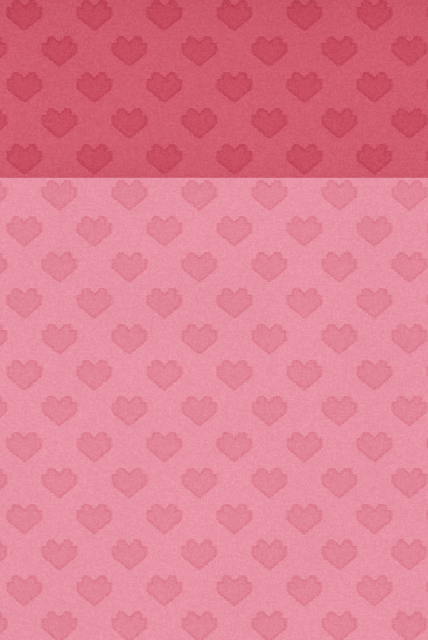
Write a WebGL 2 fragment shader that draws this pattern.

```glsl
#version 300 es
precision highp float;

uniform vec2 u_resolution;
out vec4 fragColor;

const vec2 HEART_ORIGIN = vec2(0.0567, 0.0357);
const vec2 HEART_SPACING = vec2(0.1636, 0.0840);
const float HEART_HALF_WIDTH = 0.0412;
const float BAND_DEPTH = 0.4152;

float hash(vec2 p) {
  vec3 q = fract(vec3(p.xyx) * 0.1031);
  q += dot(q, q.yzx + 33.33);
  return fract((q.x + q.y) * q.z);
}

float valueNoise(vec2 p) {
  vec2 i = floor(p);
  vec2 f = fract(p);
  f = f * f * (3.0 - 2.0 * f);
  return mix(mix(hash(i), hash(i + vec2(1.0, 0.0)), f.x),
             mix(hash(i + vec2(0.0, 1.0)), hash(i + 1.0), f.x), f.y);
}

// Staggered lattice: offset from the nearest heart centre, y pointing down
vec2 heartCell(vec2 p, vec2 origin, vec2 spacing) {
  vec2 q = p - origin;
  float row = round(q.y / spacing.y);
  q.x -= 0.5 * spacing.x * mod(row, 2.0);
  q.y -= row * spacing.y;
  q.x -= spacing.x * round(q.x / spacing.x);
  return q;
}

// Stepped shoulders, a notch and a tapered point; half width is one
float heartDistance(vec2 p) {
  p.x = abs(p.x);
  float lobe = max(p.x - 0.72, -p.y - 0.83);
  float shoulder = max(p.x - 1.0, -p.y - 0.50);
  float d = min(lobe, shoulder);
  d = max(d, (p.x - p.y - 1.43) * 0.7071);
  d = max(d, (-p.y - p.x - 0.54) * 0.7071);
  return max(d, dot(p, vec2(0.637, 0.771)) - 0.709);
}

// Knitted outline: distance sampled on a grid of stitches
float stitchedHeart(vec2 p, float stitch) {
  vec2 cell = floor(p / stitch);
  vec2 snapped = (cell + 0.5) * stitch;
  return heartDistance(mix(p, snapped, 0.75));
}

// Fine grain with faint horizontal and vertical threads
float fabric(vec2 p) {
  float grain = valueNoise(p * 342.0) - 0.5;
  float weft = valueNoise(p * vec2(110.0, 390.0) + 17.0) - 0.5;
  float warp = valueNoise(p * vec2(390.0, 130.0) + 53.0) - 0.5;
  return grain * 0.6 + weft * 0.3 + warp * 0.25;
}

void main() {
  vec2 p = vec2(gl_FragCoord.x, u_resolution.y - gl_FragCoord.y) / u_resolution.x;
  float pixel = 1.0 / u_resolution.x;
  float lower = smoothstep(-0.5 * pixel, 0.5 * pixel, p.y - BAND_DEPTH);

  vec3 ground = mix(vec3(0.825, 0.365, 0.440), vec3(0.912, 0.572, 0.650), lower);
  vec3 fill = mix(vec3(0.792, 0.312, 0.385), vec3(0.890, 0.522, 0.600), lower);
  vec3 rim = mix(vec3(0.755, 0.265, 0.345), vec3(0.865, 0.472, 0.555), lower);

  // Hearts with a broken, darker rim
  vec2 local = heartCell(p, HEART_ORIGIN, HEART_SPACING) / HEART_HALF_WIDTH;
  float d = stitchedHeart(local, 0.095);
  float soft = max(0.03, 0.6 * pixel / HEART_HALF_WIDTH);
  float inside = 1.0 - smoothstep(-soft, soft, d);
  float edge = smoothstep(-0.23, -0.04, d);
  float thread = valueNoise(p * vec2(300.0, 190.0) + 91.0);
  vec3 heart = mix(fill, rim, edge * mix(0.4, 1.0, thread));
  vec3 color = mix(ground, heart, inside);

  // Textile grain and broad tonal drift
  color += fabric(p) * vec3(0.055, 0.075, 0.070);
  color += (valueNoise(p * 7.0) - 0.5) * 0.012;

  // Shade along the top edge and above the seam
  float shade = 0.025 * exp(-p.y * 14.0);
  shade += 0.018 * (1.0 - lower) * exp(-max(BAND_DEPTH - p.y, 0.0) * 45.0);
  color -= shade;

  fragColor = vec4(clamp(color, 0.0, 1.0), 1.0);
}
```
